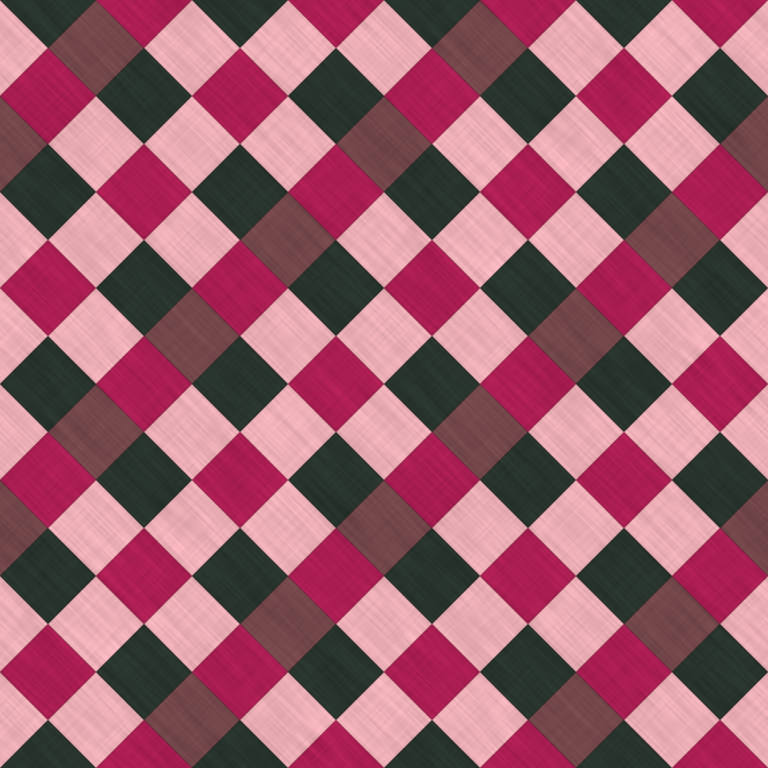
A Shadertoy shader for this pattern:

```glsl
float hash(vec2 p) {
    uvec2 q = uvec2(p) * uvec2(1597u, 3571u);
    uint n = (q.x ^ q.y) * 747796405u + 2891336453u;
    n = ((n >> ((n >> 28u) + 4u)) ^ n) * 277803737u;
    return float((n >> 22u) ^ n) / 4294967295.0;
}

// Signed value noise that wraps every 8 cells of the weave
float threadNoise(vec2 q, vec2 freq, float seed) {
    vec2 period = 8.0 * freq;
    vec2 i = floor(q * freq), f = fract(q * freq);
    f = f * f * (3.0 - 2.0 * f);
    vec2 lo = mod(i, period) + seed, hi = mod(i + 1.0, period) + seed;
    float bottom = mix(hash(lo), hash(vec2(hi.x, lo.y)), f.x);
    float top = mix(hash(vec2(lo.x, hi.y)), hash(hi), f.x);
    return 2.0 * mix(bottom, top, f.y) - 1.0;
}

// Dark cells alternate with light ones; every fourth band swaps pink for brown
vec3 cellColor(vec2 cell) {
    float band = mod(cell.x, 4.0);
    if (mod(cell.x + cell.y, 2.0) < 0.5)
        return mod(band, 2.0) < 0.5 ? vec3(0.155, 0.2, 0.178) : vec3(0.67, 0.115, 0.32);
    return band == 1.0 ? vec3(0.45, 0.275, 0.29) : vec3(0.925, 0.68, 0.71);
}

void mainImage(out vec4 fragColor, in vec2 fragCoord) {
    // Diagonal axes: eight diamonds across and eight down
    vec2 p = 8.0 * fragCoord / iResolution.xy;
    vec2 q = vec2(p.x - p.y, p.x + p.y);
    float pixel = 11.3 / min(iResolution.x, iResolution.y);

    // Blend the four nearest cells over one pixel
    vec2 base = floor(q - 0.5);
    vec2 t = clamp((fract(q - 0.5) - 0.5) / pixel + 0.5, 0.0, 1.0);
    vec3 color = mix(
        mix(cellColor(base), cellColor(base + vec2(1, 0)), t.x),
        mix(cellColor(base + vec2(0, 1)), cellColor(base + 1.0), t.x), t.y);

    // Long streaks one way, fainter cross threads the other
    float weave = 0.4 * threadNoise(q, vec2(1, 9), 11.0)
                + 0.6 * threadNoise(q, vec2(2, 30), 37.0)
                + 0.3 * threadNoise(q, vec2(28, 2), 73.0);
    color = color * (1.0 + 0.06 * weave) + 0.012 * weave;

    // Thin shaded seams
    vec2 edge = 0.5 - abs(fract(q) - 0.5);
    float seam = 1.0 - smoothstep(0.004, 0.004 + pixel, min(edge.x, edge.y));
    color *= 1.0 - 0.16 * seam;

    fragColor = vec4(color, 1.0);
}
```
